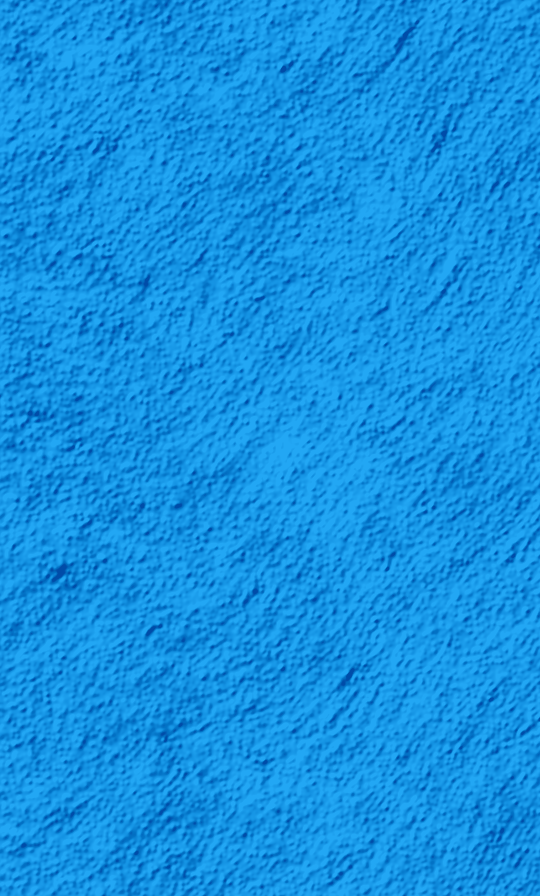
Give the GLSL for this texture, as a WebGL 1 fragment shader.

```glsl
precision highp float;
uniform vec2 u_resolution;

const vec3 PIT_BLUE    = vec3(0.00, 0.30, 0.66);
const vec3 SHADOW_BLUE = vec3(0.012, 0.45, 0.775);
const vec3 BODY_BLUE   = vec3(0.075, 0.57, 0.885);
const vec3 LIT_BLUE    = vec3(0.135, 0.655, 0.955);

vec3 hash3(vec2 cell) {
  vec3 q = fract(cell.xyx * vec3(0.1031, 0.1030, 0.0973));
  q += dot(q, q.yxz + 33.33);
  return fract((q.xxy + q.yzz) * q.zyx);
}

// Lit slope of a field of rounded grains, scaled to about unit deviation
float grainSlope(vec2 p, vec2 light) {
  vec2 base = floor(p);
  float slope = 0.0;
  for (int j = -1; j <= 1; j++) {
    for (int i = -1; i <= 1; i++) {
      vec2 cell = base + vec2(float(i), float(j));
      vec3 rnd = hash3(cell);
      vec2 d = p - cell - rnd.xy;
      slope += (0.2 + 1.1 * rnd.z) * dot(d, light) * exp(-4.0 * dot(d, d));
    }
  }
  return slope * 8.0;
}

// Soft light and dark blotches, scaled to about unit deviation
float mottle(vec2 p) {
  vec2 base = floor(p);
  float sum = 0.0;
  for (int j = -1; j <= 1; j++) {
    for (int i = -1; i <= 1; i++) {
      vec2 cell = base + vec2(float(i), float(j));
      vec3 rnd = hash3(cell + 29.0);
      vec2 d = p - cell - rnd.xy;
      sum += (rnd.z - 0.5) * exp(-4.0 * dot(d, d));
    }
  }
  return sum * 5.5;
}

// Sparse soft hollows; rarity is the share of cells left empty
float pits(vec2 p, float rarity) {
  vec2 base = floor(p);
  float depth = 0.0;
  for (int j = -1; j <= 1; j++) {
    for (int i = -1; i <= 1; i++) {
      vec2 cell = base + vec2(float(i), float(j));
      vec3 rnd = hash3(cell + 71.0);
      vec2 d = p - cell - rnd.xy;
      float strength = smoothstep(rarity, 1.0, rnd.z) * 0.6 + 0.4;
      depth += step(rarity, rnd.z) * strength * exp(-9.0 * dot(d, d));
    }
  }
  return depth;
}

// Sheared space whose level lines steepen towards the right
vec2 trowelSweep(vec2 p) {
  float rise = 0.1 * p.x + 0.75 * p.x * p.x;
  float wobble = 0.014 * sin(p.x * 17.0 + p.y * 9.0) + 0.009 * sin(p.y * 31.0 - p.x * 23.0);
  return vec2(p.x + 0.01 * sin(p.y * 27.0 + p.x * 8.0), p.y - rise + wobble);
}

vec3 paint(float tone) {
  vec3 c = mix(PIT_BLUE, SHADOW_BLUE, smoothstep(-3.6, -1.5, tone));
  c = mix(c, BODY_BLUE, clamp((tone + 1.5) / 1.3, 0.0, 1.0));
  return mix(c, LIT_BLUE, clamp((tone + 0.2) / 1.7, 0.0, 1.0));
}

void main() {
  vec2 p = gl_FragCoord.xy / u_resolution.y;
  vec2 sweep = trowelSweep(p);
  vec2 light = vec2(-0.7, 0.714);

  // Plaster relief: fine grains, clumps and faint strokes
  float fine = grainSlope(p * 172.0, light);
  float clumps = grainSlope(sweep * vec2(84.0, 105.0) + 19.0, vec2(-0.6, 0.8));
  float strokes = grainSlope(sweep * vec2(30.0, 52.0) + 47.0, vec2(-0.4, 0.92));
  float relief = fine + 0.62 * clumps + 0.2 * strokes;

  // Uneven coat, from small blotches to wide patches
  float blotches = mottle(sweep * vec2(52.0, 70.0) + 5.0);
  float swells = mottle(sweep * vec2(18.0, 29.0) + 11.0);
  float wide = mottle(p * vec2(6.0, 7.0) + 3.0);
  float coat = 0.34 * blotches + 0.26 * swells + 0.18 * wide;

  // Ragged dark hollows, gathered where the coat is thin
  float hollow = pits(sweep * vec2(31.0, 43.0), 0.91 + 0.03 * wide);
  float ragged = clamp(1.5 - 0.9 * relief, 0.0, 3.2);
  float tone = 0.18 + relief + coat - hollow * ragged;

  gl_FragColor = vec4(paint(tone), 1.0);
}
```
